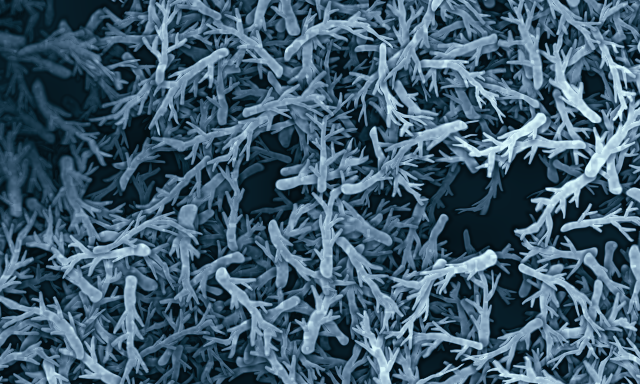
This texture is drawn by a Shadertoy shader. Its source:

```glsl
// Draws a dense tangle of branching blue-grey fibres under a microscope.

const int LAYERS = 7;             // depth sheets, back to front
const int TWIGS = 6;              // side twigs on each branch
const float CELL_BACK = 0.135;    // branch spacing, in canvas heights
const float CELL_FRONT = 0.170;
const float STEM_RADIUS = 0.085;  // widths and lengths in cells
const float TWIG_RADIUS = 0.052;
const float TIP_RADIUS = 0.018;
const float SHADOW_WIDTH = 0.10;
const float SHADOW_DEPTH = 0.42;
const float EDGE_SOFTNESS = 0.003;
const float VOID_TONE = 0.075;
const float BACK_TONE = 0.22;
const float FRONT_TONE = 0.63;
const float RIM_GLOW = 0.17;
const float SIDE_LIGHT = 0.09;
const vec2 LIGHT_DIR = vec2(-0.5, 0.86);

float hash(vec2 p) {
    vec3 q = fract(p.xyx * 0.1031);
    q += dot(q, q.yzx + 33.33);
    return fract((q.x + q.y) * q.z);
}

float noise(vec2 p) {
    vec2 i = floor(p), f = fract(p);
    f = f * f * (3.0 - 2.0 * f);
    return mix(mix(hash(i), hash(i + vec2(1, 0)), f.x),
               mix(hash(i + vec2(0, 1)), hash(i + vec2(1, 1)), f.x), f.y);
}

vec2 wobble(vec2 p) {
    return vec2(noise(p), noise(p + 57.3)) * 2.0 - 1.0;
}

mat2 rotation(float a) {
    return mat2(cos(a), sin(a), -sin(a), cos(a));
}

// Tapered limb; keeps the nearest as (distance, side light, roundness)
vec3 addLimb(vec3 best, vec2 p, vec2 a, vec2 b, float ra, float rb, vec2 light) {
    vec2 ab = b - a;
    float t = clamp(dot(p - a, ab) / dot(ab, ab), 0.0, 1.0);
    vec2 off = p - a - ab * t;
    float r = mix(ra, rb, t), len = length(off);
    return len - r < best.x ? vec3(len - r, dot(off, light) / r, len / r) : best;
}

// Bent stem with alternating twigs, each carrying a short spur
vec3 branch(vec2 q, vec2 id, vec2 light) {
    q.y += (hash(id + 3.7) - 0.5) * 0.9 * q.x * q.x;
    float size = mix(0.75, 1.2, hash(id + 8.1));
    vec3 best = addLimb(vec3(9.0), q, vec2(-0.6, 0), vec2(0.6, 0),
                        STEM_RADIUS * size, TWIG_RADIUS * 0.7, light);
    for (int n = 0; n < TWIGS; n++) {
        vec2 seed = id + vec2(float(n) * 17.3, 41.0);
        float turn = n % 2 == 0 ? 1.0 : -1.0;
        float angle = turn * mix(0.35, 1.1, hash(seed));
        float reach = mix(0.24, 0.48, hash(seed + 5.2));
        vec2 root = vec2(-0.45 + float(n) * 0.19 + 0.1 * hash(seed + 9.4), 0);
        vec2 dir = vec2(cos(angle), sin(angle));
        best = addLimb(best, q, root, root + dir * reach,
                       TWIG_RADIUS * size, TIP_RADIUS, light);
        vec2 fork = root + dir * reach * 0.5;
        vec2 spur = rotation(-turn * 0.8) * dir * reach * 0.45;
        best = addLimb(best, q, fork, fork + spur,
                       TWIG_RADIUS * 0.65, TIP_RADIUS * 0.8, light);
    }
    return best;
}

// Dim, sparse region at the upper left
float dimCorner(vec2 p) {
    return smoothstep(0.48, 0.12, length((p - vec2(0.0, 0.78)) * vec2(1.2, 0.9)));
}

float density(vec2 p) {
    float hollow = smoothstep(0.46, 0.22, noise(p * 4.2 + 11.0));
    return 0.95 - 0.55 * max(hollow, dimCorner(p));
}

// Tone doubles as the green channel of the blue-grey ramp
vec3 steelBlue(float tone) {
    return vec3(tone - min(0.12, 0.75 * tone), tone,
                tone + 0.42 * tone * (1.0 - tone));
}

void mainImage(out vec4 fragColor, in vec2 fragCoord) {
    vec2 uv = fragCoord / iResolution.y;
    float soft = max(EDGE_SOFTNESS, 1.0 / iResolution.y);

    // Broad light and surface grain
    float right = smoothstep(0.75, 1.4, uv.x);
    float clump = smoothstep(0.5, 0.85, noise(uv * 3.3 + 4.0)) * (0.4 + 0.6 * right);
    float broad = 0.16 * (noise(uv * 2.6 + 30.0) - 0.5) + 0.06 * right + 0.17 * clump;
    float grain = 0.13 * (noise(uv * 130.0) - 0.5) + 0.13 * (noise(uv * 55.0) - 0.5);
    float speck = 0.16 * smoothstep(0.7, 0.95, noise(uv * 75.0 + 19.0));
    float dim = dimCorner(uv);
    float tone = VOID_TONE + 0.05 * noise(uv * 8.0);

    for (int n = 0; n < LAYERS; n++) {
        float depth = float(n) / float(LAYERS - 1);
        float cell = mix(CELL_BACK, CELL_FRONT, depth);
        float shift = float(n) * 23.7 + 40.0;
        mat2 sheet = rotation(float(n) * 1.9 + 0.4);
        vec2 warped = uv + 0.018 * wobble(uv * 9.0 + shift) + 0.003 * wobble(uv * 45.0 + shift);
        vec2 p = sheet * warped / cell + shift;
        for (int j = -1; j <= 1; j++)
        for (int i = -1; i <= 1; i++) {
            vec2 id = floor(p) + vec2(i, j);
            vec2 centre = id + 0.25 + 0.5 * vec2(hash(id), hash(id + 71.9));
            vec2 world = (centre - shift) * cell * sheet;
            if (length(p - centre) > 1.3 || hash(id + 13.3) > density(world)) continue;

            mat2 spin = rotation(6.2832 * hash(id + 29.5));
            vec3 limb = branch(spin * (p - centre), id, spin * sheet * LIGHT_DIR);
            float blur = soft * (1.0 + 2.5 * dim) / cell;
            float cover = smoothstep(blur, -blur, limb.x);
            float rim = min(limb.z * limb.z, 1.2);
            float fibre = mix(BACK_TONE, FRONT_TONE, depth) + 0.16 * (hash(id + 47.1) - 0.5);
            fibre += (broad + grain + speck + RIM_GLOW * (rim - 0.3)
                      + SIDE_LIGHT * clamp(limb.y, -1.0, 1.0)) * (0.4 + 0.6 * depth);
            fibre *= 1.0 - 0.5 * dim;
            tone *= 1.0 - SHADOW_DEPTH * smoothstep(SHADOW_WIDTH, 0.0, limb.x);
            tone = mix(tone, fibre, cover);
        }
    }
    fragColor = vec4(steelBlue(clamp(tone, 0.05, 0.97)), 1.0);
}
```
